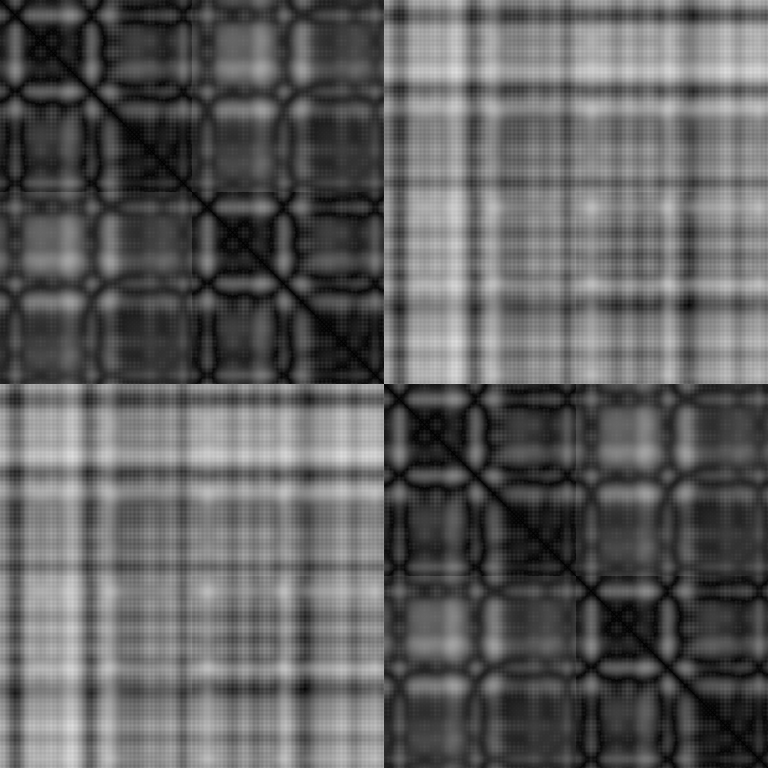
Write a WebGL 2 fragment shader that draws this background.

```glsl
#version 300 es
precision highp float;

uniform vec2 u_resolution;
out vec4 fragColor;

// Base levels of the three signal channels
const float RIPPLE_LEVEL = 0.2;
const float DIP_LEVEL = 0.16;
const float ECHO_LEVEL = 0.1;

// Ripples, in cycles per quarter of the canvas
const float RIPPLE_COUNT = 8.0;
const float RIPPLE_PHASE = 0.083;
const float RIPPLE_AMOUNT = 0.055;
const float RIPPLE_WARP = 1.2;
const float WEAVE_COUNT = 45.0;
const float WEAVE_AMOUNT = 0.03;

// Dips within a quarter: center, width, height
const vec3 FIRST_DIP = vec3(0.083, 0.05, -0.25);
const vec3 SECOND_DIP = vec3(0.474, 0.042, -0.25);
const vec3 LAST_DIP = vec3(0.955, 0.028, -0.12);
const vec3 RIPPLE_DIP = vec3(0.62, 0.05, -0.2);
const float DIP_SHARE = 0.3;
const float PLATEAU = 0.12;
const float PLATEAU_DROP = 0.13;

const float GRAIN_CELLS = 14.0;
const float GRAIN_AMOUNT = 0.17;
const float ECHO_AMOUNT = 0.6;
const float ECHO_GRAIN = 0.1;
const float SEED = 4.7;
const float TAU = 6.2831853;

float hash(float n) {
    return fract(sin(n * 12.9898 + SEED) * 43758.5453);
}

float noise(float p) {
    float cell = floor(p);
    float f = fract(p);
    return mix(hash(cell), hash(cell + 1.0), f * f * (3.0 - 2.0 * f)) - 0.5;
}

float bell(float u, vec3 shape) {
    float d = (u - shape.x) / shape.y;
    return shape.z * exp(-d * d);
}

// Three-channel signal along one axis; each half and quarter flips sign
vec3 signal(float t) {
    float halfSign = t < 0.5 ? 1.0 : -1.0;
    float quarterSign = fract(2.0 * t) < 0.5 ? 1.0 : -1.0;
    float u = fract(4.0 * t);

    float sharedDips = bell(u, FIRST_DIP) + bell(u, SECOND_DIP);
    float phase = TAU * RIPPLE_COUNT * (u - RIPPLE_PHASE) + RIPPLE_WARP * noise(u * 5.0 + 40.0);
    float ripple = -RIPPLE_AMOUNT * cos(phase)
                 + WEAVE_AMOUNT * cos(TAU * WEAVE_COUNT * u)
                 + DIP_SHARE * sharedDips + bell(u, RIPPLE_DIP);
    float dips = PLATEAU - PLATEAU_DROP * smoothstep(0.56, 0.68, u)
               + sharedDips + bell(u, LAST_DIP)
               + GRAIN_AMOUNT * noise(u * GRAIN_CELLS);
    float echo = ECHO_AMOUNT * dips + ECHO_GRAIN * noise(u * GRAIN_CELLS + 70.0);

    return vec3(halfSign * (RIPPLE_LEVEL + ripple),
                halfSign * (DIP_LEVEL + quarterSign * dips),
                quarterSign * (ECHO_LEVEL + echo));
}

// Distance between the signals of the column and the row
float difference(vec2 uv) {
    return length(signal(uv.x) - signal(1.0 - uv.y));
}

void main() {
    // Four samples per pixel smooth the edges
    float shade = 0.0;
    for (int i = 0; i < 4; i++) {
        vec2 offset = vec2(i % 2, i / 2) * 0.5 - 0.25;
        shade += difference((gl_FragCoord.xy + offset) / u_resolution);
    }
    fragColor = vec4(vec3(clamp(shade * 0.25, 0.0, 1.0)), 1.0);
}
```
